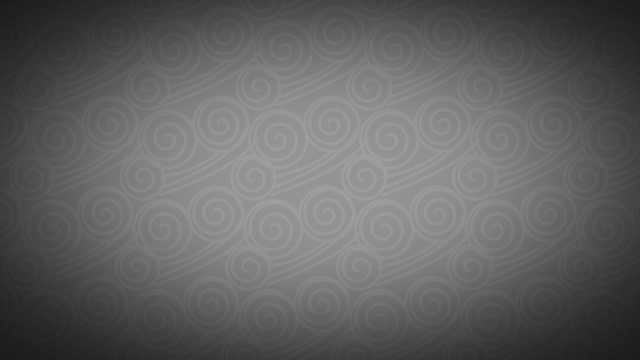
A Shadertoy shader for this pattern:

```glsl
// Grey wallpaper of curling spirals with swept tails under a dark vignette.
// A slanted lattice repeats three spirals and three curved strokes; the faint
// line work brightens an elliptical falloff. The canvas is 432 units tall.

const float CANVAS_HEIGHT = 432.0;
const float TAU = 6.2831853;
const vec2 COLUMN_STEP = vec2(133.0, 0.0);
const vec2 ROW_STEP = vec2(-6.0, 108.0);
const vec2 LATTICE_ORIGIN = vec2(-50.0, -49.0);

float hash(vec2 p) {
    return fract(sin(dot(p, vec2(127.1, 311.7))) * 43758.5453);
}

// Distance to a spiral that opens clockwise and closes in a ring.
float spiralDistance(vec2 p, float radius, float pitch) {
    float r = length(p);
    float ring = abs(r - radius);
    float phase = (r - radius) / pitch - atan(p.y, p.x) / TAU;
    float arm = abs(fract(phase + 0.5) - 0.5) * pitch;
    float outside = max(max(r - radius, 4.5 - r), 0.0);
    return min(ring, length(vec2(arm, outside)));
}

float segmentDistance(vec2 p, vec2 a, vec2 b) {
    vec2 along = b - a;
    float t = clamp(dot(p - a, along) / dot(along, along), 0.0, 1.0);
    return length(p - a - along * t);
}

// Distance to a quadratic curve, walked in short segments.
float curveDistance(vec2 p, vec2 a, vec2 bend, vec2 b) {
    float nearest = 1e4;
    vec2 previous = a;
    for (int i = 1; i <= 8; i++) {
        float t = float(i) / 8.0;
        vec2 next = mix(mix(a, bend, t), mix(bend, b, t), t);
        nearest = min(nearest, segmentDistance(p, previous, next));
        previous = next;
    }
    return nearest;
}

// One motif: large, middle and small spiral, then the swept tails.
float motifDistance(vec2 p) {
    float d = spiralDistance(p, 34.5, 13.0);
    d = min(d, spiralDistance(p - vec2(64.0, -18.0), 32.5, 12.0));
    d = min(d, spiralDistance(p - vec2(-30.0, 46.0), 26.0, 13.0));
    d = min(d, curveDistance(p, vec2(64, 14), vec2(40, 36), vec2(-7, 46)));
    d = min(d, curveDistance(p, vec2(97, -17), vec2(84, 24), vec2(-8, 59)));
    return min(d, curveDistance(p, vec2(107, 0), vec2(86, 34), vec2(-8, 67)));
}

// Nearest line among the neighbouring lattice cells.
float patternDistance(vec2 p) {
    vec2 q = p - LATTICE_ORIGIN;
    q -= ROW_STEP * floor(q.y / ROW_STEP.y + 0.5);
    q -= COLUMN_STEP * floor(q.x / COLUMN_STEP.x + 0.5);
    float d = 1e4;
    for (int row = -1; row <= 1; row++) {
        for (int column = -1; column <= 1; column++) {
            vec2 shift = ROW_STEP * float(row) + COLUMN_STEP * float(column);
            d = min(d, motifDistance(q - shift));
        }
    }
    return d;
}

float vignette(vec2 uv) {
    float rho = length((uv - vec2(0.505, 0.51)) * 2.0);
    return 0.09 + 0.49 * exp(-pow(rho / 0.97, 3.2));
}

void mainImage(out vec4 fragColor, in vec2 fragCoord) {
    float unitsPerPixel = CANVAS_HEIGHT / iResolution.y;
    vec2 p = (fragCoord - 0.5 * iResolution.xy) * unitsPerPixel;
    p.y = -p.y;

    // Soft line work over the vignette.
    float soft = 0.8 * unitsPerPixel;
    float line = 1.0 - smoothstep(1.8 - soft, 1.8 + soft, patternDistance(p));
    float grey = vignette(fragCoord / iResolution.xy);
    grey *= 1.0 + 0.065 * line;

    // Fine paper grain.
    grey += (hash(floor(p)) - 0.5) * 0.008;
    fragColor = vec4(vec3(grey), 1.0);
}
```
